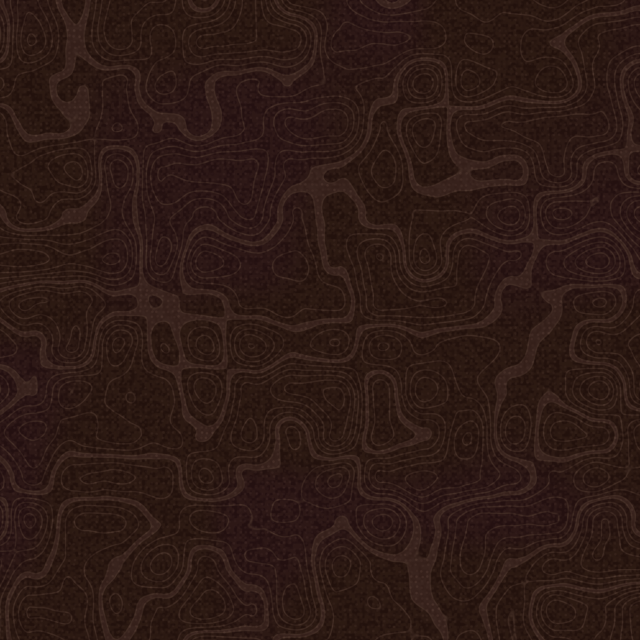
Write a three.js fragment shader that draws this texture.

```glsl
varying vec2 vUv;

const vec3 DARK_GROUND = vec3(0.133, 0.067, 0.048);
const vec3 WARM_GROUND = vec3(0.172, 0.100, 0.072);
const vec3 BAND_COLOR = vec3(0.222, 0.138, 0.115);
const vec3 LINE_COLOR = vec3(0.275, 0.190, 0.155);
const vec3 PLUM_TINT = vec3(0.004, -0.006, 0.016);

const float MID_LEVEL = 0.5;
const float BAND_HALF = 0.03;
const float LEVEL_STEP = 0.105;
const float LINE_HALF = 0.0011;
const float LINE_SOFT = 0.0011;

float hash(vec2 cell) {
  vec3 p = fract(cell.xyx * vec3(0.1031, 0.1030, 0.0973));
  p += dot(p, p.yzx + 33.33);
  return fract((p.x + p.y) * p.z);
}

float valueNoise(vec2 p) {
  vec2 cell = floor(p);
  vec2 f = fract(p);
  vec2 w = f * f * (3.0 - 2.0 * f);
  float low = mix(hash(cell), hash(cell + vec2(1.0, 0.0)), w.x);
  float high = mix(hash(cell + vec2(0.0, 1.0)), hash(cell + vec2(1.0)), w.x);
  return mix(low, high, w.y);
}

// Lattice hills with a slow swell that stretches some of them
float terrain(vec2 uv) {
  float hills = valueNoise(uv * 14.6 + 17.3);
  float swell = valueNoise(uv * 6.3 + 51.7) - 0.5;
  float ripple = valueNoise(uv * 29.0 + 83.1) - 0.5;
  return hills + 0.30 * swell + 0.10 * ripple;
}

float terrainSlope(vec2 uv, float height) {
  vec2 e = vec2(0.0012, 0.0);
  vec2 rise = vec2(terrain(uv + e.xy), terrain(uv + e.yx)) - height;
  return length(rise) / e.x;
}

// Filled band around one level, widening on saddles
float levelBand(float height, float slope) {
  float soft = clamp(slope * 0.0012, 0.003, 0.02);
  return 1.0 - smoothstep(BAND_HALF - soft, BAND_HALF + soft, abs(height - MID_LEVEL));
}

// Thin lines of even width, the first ones edging the band
float contourLines(float height, float slope) {
  float steps = (abs(height - MID_LEVEL) - BAND_HALF) / LEVEL_STEP;
  float offset = abs(fract(steps + 0.5) - 0.5) * LEVEL_STEP;
  float dist = offset / max(slope, 2.0);
  float line = 1.0 - smoothstep(LINE_HALF - LINE_SOFT, LINE_HALF + LINE_SOFT, dist);
  return line * step(-0.5, steps);
}

// Jittered pinpricks of uneven strength
float stipple(vec2 uv, float count) {
  vec2 p = uv * count;
  vec2 cell = floor(p);
  vec2 jitter = vec2(hash(cell + 7.0), hash(cell + 29.0)) - 0.5;
  float dist = length(fract(p) - 0.5 - 0.35 * jitter);
  return (1.0 - smoothstep(0.08, 0.36, dist)) * mix(0.25, 1.0, hash(cell + 61.0));
}

void main() {
  float height = terrain(vUv);
  float slope = terrainSlope(vUv, height);
  float band = levelBand(height, slope);
  float line = contourLines(height, slope);
  float dots = stipple(vUv, 116.0);
  float grain = valueNoise(vUv * 250.0);

  // Mottled ground with faint plum patches
  vec3 color = mix(DARK_GROUND, WARM_GROUND, smoothstep(0.1, 0.75, grain));
  color += PLUM_TINT * smoothstep(0.6, 0.9, valueNoise(vUv * 5.0 + 9.0));

  // Bands, broken lines and stipple
  color = mix(color, BAND_COLOR + 0.025 * (grain - 0.5), 0.9 * band);
  color = mix(color, LINE_COLOR, line * mix(0.3, 0.85, grain));
  color += vec3(0.055, 0.047, 0.042) * dots * mix(0.75, 1.0, band);

  gl_FragColor = vec4(color, 1.0);
}
```
